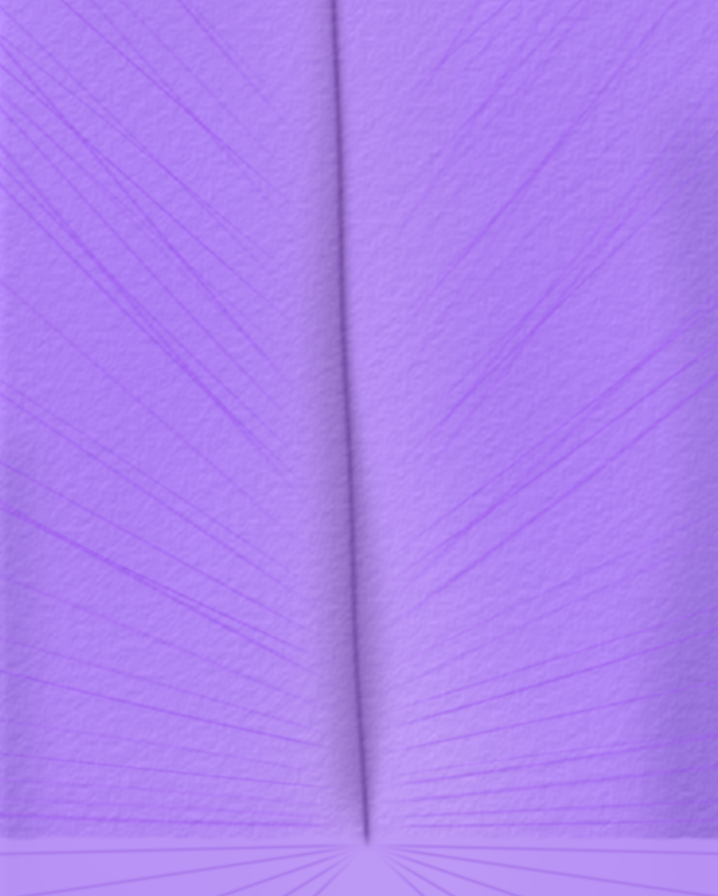
A WebGL 1 fragment shader for this texture:

```glsl
precision highp float;
uniform vec2 u_resolution;

float hash(vec2 p) {
  return fract(sin(dot(p, vec2(127.1, 311.7))) * 43758.5453);
}

float noise(vec2 p) {
  vec2 i = floor(p), f = fract(p);
  f = f * f * (3.0 - 2.0 * f);
  return mix(mix(hash(i), hash(i + vec2(1.0, 0.0)), f.x),
             mix(hash(i + vec2(0.0, 1.0)), hash(i + 1.0), f.x), f.y);
}

float paperHeight(vec2 p) {
  return noise(p * vec2(105.0, 125.0)) * 0.6 + noise(p * 230.0 + 7.0) * 0.4;
}

float blob(vec2 p, vec2 center, vec2 radius) {
  vec2 q = (p - center) / radius;
  return exp(-dot(q, q));
}

float stroke(float d, float width) {
  return exp(-d * d / (width * width));
}

// Straight veins rising from the midrib, flatter toward the base
float sideVeins(float side, float reach, float y) {
  float sum = 0.0;
  for (int i = 0; i < 29; i++) {
    float k = float(i);
    float r = hash(vec2(k, side * 3.0 + 5.0));
    float s = hash(vec2(k + 41.0, side * 7.0 + 9.0));
    float root = 0.075 + 0.77 * pow((k + 0.6 * r) / 29.0, 1.35);
    float slope = min(3.1 * (root - 0.07), 1.15) * (0.72 + 0.62 * s);
    float bend = 0.15 * (r - 0.5) * reach * (reach - 0.4);
    float d = (y - root - slope * reach - bend) / sqrt(1.0 + slope * slope);
    float fadeEnd = mix(0.08, 0.16, smoothstep(0.1, 0.4, root));
    float fade = smoothstep(0.015, fadeEnd, reach);
    sum += stroke(d, 0.0019 + 0.0014 * s) * fade * (0.35 + 0.5 * r);
  }
  return min(sum, 1.0);
}

// Sparse rays fanning below the base of the midrib
float baseRays(float reach, float y) {
  float sum = 0.0;
  for (int i = 0; i < 5; i++) {
    float k = float(i);
    float slope = -0.025 - 0.09 * k - 0.035 * k * k;
    float d = (y - 0.057 - slope * reach) / sqrt(1.0 + slope * slope);
    sum += stroke(d, 0.0022) * smoothstep(0.0, 0.06, reach);
  }
  return min(sum, 1.0);
}

void main() {
  vec2 uv = gl_FragCoord.xy / u_resolution;
  vec2 p = gl_FragCoord.xy / u_resolution.y;
  float aspect = u_resolution.x / u_resolution.y;
  float ribX = 0.514 - 0.067 * uv.y + 0.019 * uv.y * uv.y;
  ribX += 0.0015 * sin(uv.y * 17.0);
  float across = (uv.x - ribX) * aspect;
  float reach = abs(across);
  float side = step(0.0, across);
  float textured = smoothstep(0.061, 0.068, uv.y + 0.004 * (noise(p * 60.0) - 0.5));

  // Broad lilac tones
  vec3 color = vec3(0.683, 0.513, 0.952);
  float glow = stroke(across - 0.035, 0.13) * (0.95 - 0.55 * uv.y);
  glow += 0.35 * blob(uv, vec2(0.5, 0.1), vec2(0.4, 0.13));
  color = mix(color, vec3(0.735, 0.59, 0.957), clamp(glow, 0.0, 1.0));
  float deep = blob(uv, vec2(0.2, 0.63), vec2(0.17, 0.22))
             + blob(uv, vec2(0.73, 0.56), vec2(0.15, 0.22))
             + 0.6 * blob(uv, vec2(0.7, 0.89), vec2(0.1, 0.1));
  color = mix(color, vec3(0.655, 0.475, 0.945), 0.6 * min(deep, 1.0));
  color += 0.018 * (noise(p * vec2(9.0, 5.0)) - 0.5);

  // Shaded outer edges
  float rightEdge = smoothstep(0.89, 0.985, uv.x + 0.02 * sin(uv.y * 9.0))
                  * smoothstep(0.93, 0.8, uv.y);
  rightEdge += 0.4 * smoothstep(0.84, 0.92, uv.x) * smoothstep(0.45, 0.2, uv.y);
  float leftEdge = smoothstep(0.09, 0.01, uv.x) * smoothstep(0.55, 0.46, uv.y);
  float edge = min(rightEdge * 0.75 + leftEdge * 0.6, 1.0);
  color = mix(color, vec3(0.6, 0.455, 0.865), edge * mix(0.4, 1.0, textured));
  color += 0.035 * smoothstep(0.014, 0.0, uv.x);

  // Smooth pale strip along the bottom
  color = mix(mix(color, vec3(0.745, 0.605, 0.968), 0.65), color, textured);

  // Violet veins
  float veins = sideVeins(side, reach, uv.y) * mix(0.5, 1.0, textured);
  veins *= 1.0 - 0.3 * side * smoothstep(0.55, 0.9, uv.y);
  color = mix(color, vec3(0.62, 0.36, 0.935), veins * 0.6);
  color = mix(color, vec3(0.64, 0.44, 0.91), baseRays(reach, uv.y) * 0.6);

  // Soft shadow, mostly left of the rib, spreading right lower down
  float low = smoothstep(0.62, 0.3, uv.y);
  float leftWidth = mix(0.026, 0.037, smoothstep(1.0, 0.55, uv.y));
  float rightWidth = mix(0.009, 0.03, low * smoothstep(0.07, 0.25, uv.y));
  float span = mix(leftWidth, rightWidth, side);
  float ribEnd = smoothstep(0.048, 0.075, uv.y);
  float shade = exp(-pow(reach / span, 2.4)) * smoothstep(0.045, 0.14, uv.y);
  shade *= mix(0.8, 0.45, smoothstep(0.6, 1.0, uv.y));
  color = mix(color, vec3(0.575, 0.44, 0.765), shade);

  // Dark central rib
  float rib = stroke(across, 0.0036) * 0.65 + stroke(across, 0.009) * 0.25;
  color = mix(color, vec3(0.47, 0.32, 0.67), rib * ribEnd);

  // Embossed paper lit from the upper left
  float relief = paperHeight(p) - paperHeight(p + vec2(-0.002, 0.0028));
  color += vec3(0.075, 0.08, 0.055) * relief * textured;

  gl_FragColor = vec4(clamp(color, 0.0, 1.0), 1.0);
}
```
